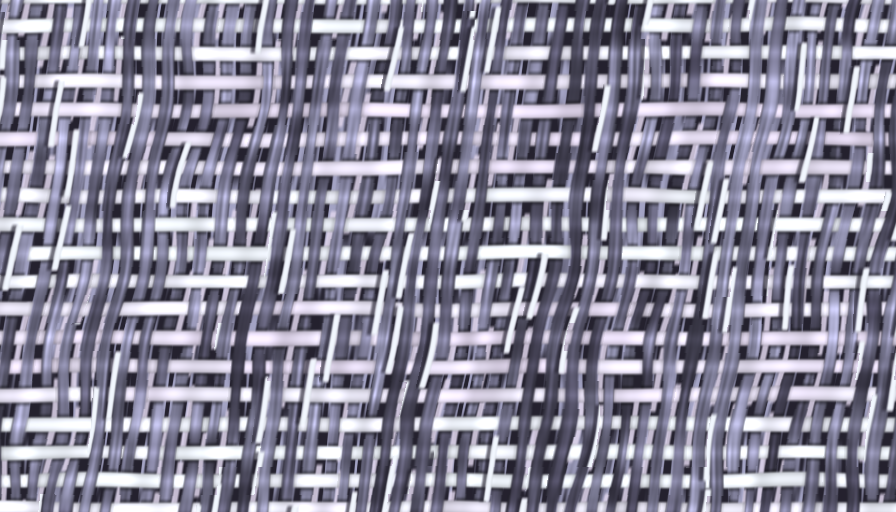
This texture is drawn by a Shadertoy shader. Its source:

```glsl
// Woven mesh of slate warp threads crossed by pale horizontal wefts.
// Each crossing decides which thread lies on top; stepped columns of lifted
// warps and loose white strands break the weave into irregular blocks.

const float WARPS = 46.0;        // vertical threads across the canvas
const float WEFTS = 18.0;        // horizontal threads down the canvas
const float WEFT_OFFSET = 0.38;  // moves weft centres relative to the base
const float LEAN = 0.20;         // sideways warp drift per weft
const float BEND = 0.55;         // slow sideways wander of the warps
const float BLOCK = 8.0;         // warps per block
const float ZONE = 2.0;          // always lifted warps in each block
const float WARP_HALF = 0.28;
const float WEFT_HALF = 0.25;
const float STRAND_HALF = 0.15;
const float STRAND_LENGTH = 2.6; // in wefts

const vec3 SHADOW = vec3(0.14, 0.13, 0.18);
const vec3 SLATE_DARK = vec3(0.25, 0.24, 0.31);
const vec3 SLATE = vec3(0.47, 0.47, 0.59);
const vec3 SLATE_LIGHT = vec3(0.64, 0.64, 0.77);
const vec3 LILAC = vec3(0.88, 0.84, 0.93);
const vec3 WHITE = vec3(0.95, 0.97, 1.0);

float hash(vec2 p) {
    vec3 q = fract(vec3(p.xyx) * 0.1031);
    q += dot(q, q.yzx + 33.33);
    return fract((q.x + q.y) * q.z);
}

float noise(vec2 p) {
    vec2 i = floor(p), f = fract(p);
    f = f * f * (3.0 - 2.0 * f);
    vec2 e = vec2(0.0, 1.0);
    return mix(mix(hash(i), hash(i + e.yx), f.x),
               mix(hash(i + e.xy), hash(i + e.yy), f.x), f.y);
}

float band(float d, float halfWidth, float soft) {
    return 1.0 - smoothstep(halfWidth - soft, halfWidth + soft, abs(d));
}

// Position of a warp inside its block, with the block stepping sideways by row.
vec2 blockIndex(float warp, float row) {
    float shifted = warp + floor(abs(mod(row, 6.0) - 3.0) * 0.7);
    return vec2(mod(shifted, BLOCK), floor(shifted / BLOCK));
}

// 1 where the warp passes over the weft, 0 inside a weft float.
float warpLift(float warp, float row) {
    vec2 b = blockIndex(warp, row);
    vec2 key = vec2(b.y + 11.0, row + 3.0);
    float start = ZONE + floor(hash(key) * 4.0);
    float span = floor(1.7 + hash(key + 41.0) * 3.3);
    bool inFloat = b.x >= start && b.x < start + span;
    return inFloat && hash(key + 83.0) < 0.88 ? 0.0 : 1.0;
}

void mainImage(out vec4 fragColor, in vec2 fragCoord) {
    vec2 p = fragCoord / iResolution.xy * vec2(WARPS, WEFTS);
    vec2 pixel = vec2(WARPS, WEFTS) / iResolution.xy;
    vec2 soft = 0.05 + 0.6 * pixel;

    // Bent thread coordinates
    float y = p.y + WEFT_OFFSET + 0.14 * (noise(p * vec2(0.22, 0.7)) - 0.5);
    float x = p.x - LEAN * p.y + 20.0 + BEND * (noise(p * vec2(0.3, 0.35)) - 0.5);
    float row = floor(y), warp = floor(x);
    float dy = y - row - 0.5;
    float dx = x - warp - 0.5 + 0.30 * (noise(vec2(warp * 7.3, y * 0.45)) - 0.5);
    float lift = warpLift(warp, row);
    float zone = step(blockIndex(warp, row).x, ZONE - 0.5);

    // Fine filaments and dark gaps
    float fiber = noise(vec2(x * 6.0, y * 0.45));
    vec3 color = mix(SHADOW, SLATE_LIGHT, smoothstep(0.42, 0.9, fiber));

    // Loose strands occupy the gaps between warps
    float gap = floor(x + 0.5);
    float along = y / STRAND_LENGTH + hash(vec2(gap, 5.0)) * 9.0;
    float segment = floor(along);
    float dv = along - segment - 0.5;
    float ds = x - gap - 0.22 * dv + 0.25 * (hash(vec2(gap, segment)) - 0.5);
    float pick = hash(vec2(gap + 17.0, segment + 29.0));
    float ends = band(dv, 0.44, 0.04);
    float strand = band(ds, STRAND_HALF, soft.x) * ends;
    color = mix(color, LILAC, strand * step(pick, 0.5) * 0.85);

    // Warps: rounded, streaked and individually toned
    float tone = 0.4 * hash(vec2(warp, 2.0)) + 0.6 * noise(vec2(warp * 3.1, y * 0.8));
    vec3 warpColor = mix(SLATE_DARK, SLATE_LIGHT, smoothstep(0.05, 0.95, tone));
    warpColor *= 0.72 + 0.56 * fiber;
    warpColor *= 1.06 - 2.4 * dx * dx;
    float dip = (1.0 - lift) * band(abs(dy) - WEFT_HALF, 0.08, 0.1);
    warpColor *= 1.0 - 0.5 * dip;
    warpColor *= 0.92 + 0.20 * lift * band(dy, 0.15, 0.2);
    float girth = WARP_HALF + 0.06 * zone + 0.08 * (hash(vec2(warp, row)) - 0.5);
    float warpMask = band(dx, girth, soft.x);
    color = mix(color, warpColor, warpMask);

    // Wefts: white and lilac rows with a rounded highlight
    float cool = 0.5 + 0.5 * cos(6.2832 * (9.5 - row) / 7.8);
    cool = clamp(cool + 0.5 * (noise(vec2(x * 0.3, row * 5.0)) - 0.5), 0.0, 1.0);
    vec3 weftColor = mix(LILAC, WHITE, cool);
    float roundness = dy * dy / (WEFT_HALF * WEFT_HALF);
    weftColor *= 1.05 - 0.24 * roundness;
    weftColor *= 0.88 + 0.24 * noise(vec2(x * 1.1, row * 3.0));
    float dab = lift * smoothstep(0.5, 0.25, abs(dx));
    weftColor *= 1.0 - 0.15 * dab;
    float weftMask = band(dy, WEFT_HALF, soft.y) * (1.0 - lift * warpMask);
    color = mix(color, weftColor, weftMask);

    // Strands riding on top, with a shadow to their left
    float chance = mix(0.08, 0.36, zone);
    float riding = step(pick, chance);
    float strandShade = band(ds + 0.26, 0.12, 0.1) * ends * riding;
    color = mix(color, SHADOW, 0.65 * strandShade);
    color = mix(color, WHITE * (1.0 - 4.0 * ds * ds), strand * riding);

    fragColor = vec4(clamp(color, 0.0, 1.0), 1.0);
}
```
